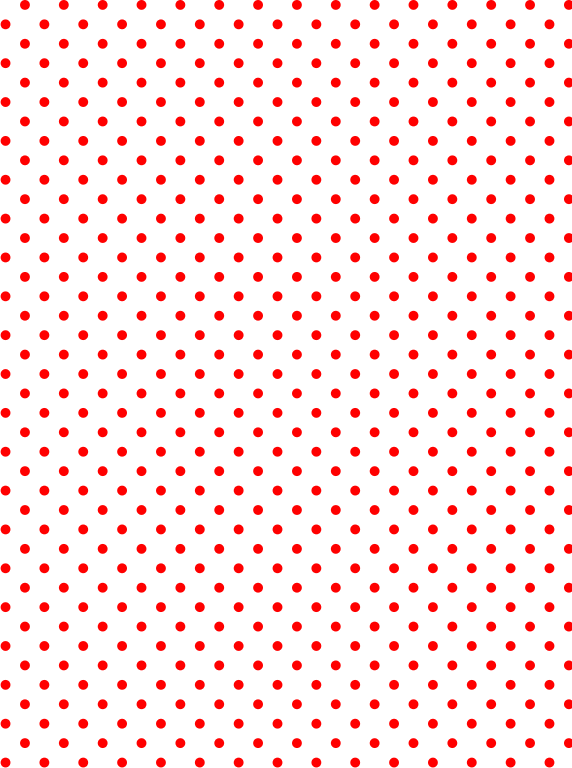
Write a Shadertoy shader that draws this pattern.

```glsl
const vec3 PAPER_COLOR = vec3(1.0);
const vec3 DOT_COLOR = vec3(1.0, 0.0, 0.0);
const float PERIOD = 0.05059;             // spacing within a row, in canvas heights
const float DOT_RADIUS = 0.00638;         // in canvas heights
const vec2 FIRST_DOT = vec2(0.0072, 0.0071); // centre of the lower-left dot

// Signed distance to the nearest dot of a staggered lattice
float staggeredDots(vec2 p) {
    vec2 cell = (p - FIRST_DOT) / PERIOD;
    // Diagonal axes turn the staggered rows into a plain square grid
    vec2 diagonal = vec2(cell.x + cell.y, cell.x - cell.y);
    vec2 offset = fract(diagonal + 0.5) - 0.5;
    return length(offset) * PERIOD * inversesqrt(2.0) - DOT_RADIUS;
}

void mainImage(out vec4 fragColor, in vec2 fragCoord) {
    float pixel = 1.0 / iResolution.y;
    float dist = staggeredDots(fragCoord * pixel);

    // One-pixel coverage ramp across the dot edge
    float coverage = clamp(0.5 - dist / pixel, 0.0, 1.0);
    fragColor = vec4(mix(PAPER_COLOR, DOT_COLOR, coverage), 1.0);
}
```
